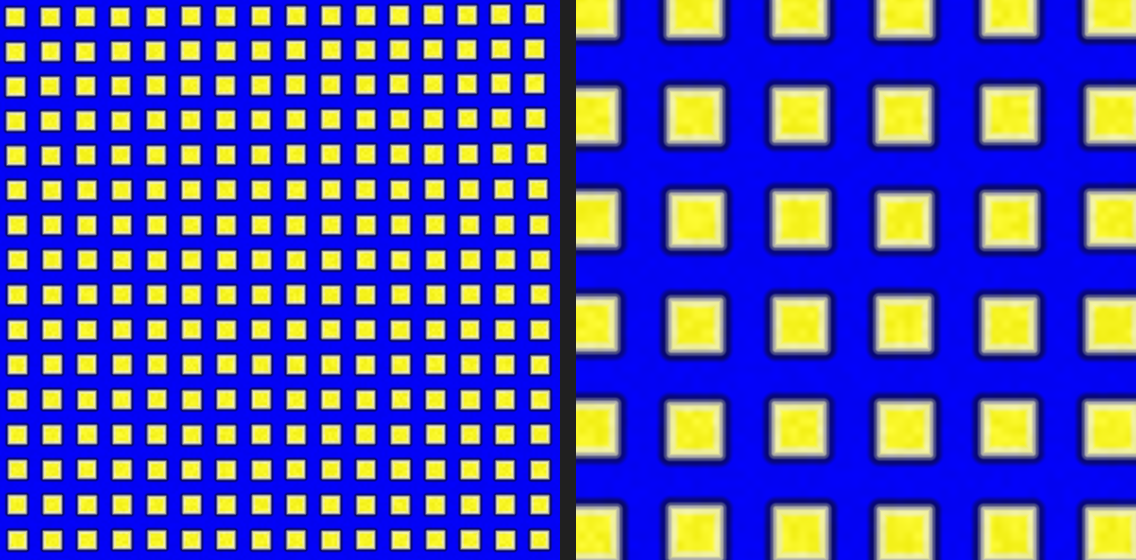
Left: the whole. Right: its middle third, enlarged.
Write a three.js fragment shader that draws this pattern.

```glsl
// Sixteen by sixteen small yellow squares on vivid blue, each with a pale rim
// and a soft dark halo. A rounded box distance drives a colour ramp per cell;
// the lattice bends near its top corners and a faint grain mottles the surface.

varying vec2 vUv;

// Lattice, in units of the canvas
const float COUNT = 16.0;
const float PITCH = 0.0622;
const vec2 FIRST_CENTRE = vec2(0.0313, 0.0352);
const float JITTER = 0.0006;

// Square, in units of one cell
const float HALF_SIDE = 0.272;
const float CORNER = 0.035;
const float SIZE_VARIATION = 0.008;

// Colours from the core outwards
const vec3 YELLOW = vec3(0.97, 0.96, 0.14);
const vec3 PALE = vec3(0.94, 0.94, 0.62);
const vec3 GREY = vec3(0.68, 0.68, 0.67);
const vec3 DUSK = vec3(0.29, 0.30, 0.52);
const vec3 NAVY = vec3(0.03, 0.03, 0.43);
const vec3 BLUE = vec3(0.012, 0.012, 0.96);

// Grain
const float GRAIN_SCALE = 190.0;
const float GRAIN_ON_BLUE = 0.05;
const float GRAIN_ON_YELLOW = 0.13;

float hash(vec2 p) {
  vec3 q = fract(vec3(p.xyx) * 0.1031);
  q += dot(q, q.yzx + 33.33);
  return fract((q.x + q.y) * q.z);
}

float valueNoise(vec2 p) {
  vec2 i = floor(p);
  vec2 f = fract(p);
  f = f * f * (3.0 - 2.0 * f);
  float low = mix(hash(i), hash(i + vec2(1.0, 0.0)), f.x);
  float high = mix(hash(i + vec2(0.0, 1.0)), hash(i + 1.0), f.x);
  return mix(low, high, f.y);
}

// Displacement of the lattice: a slight bow, and pulled top corners
vec2 bend(vec2 p) {
  float top = smoothstep(0.52, 0.86, p.y);
  float left = 0.004 * clamp(1.0 - p.x / 0.6, 0.0, 1.0);
  float right = 0.0095 * clamp((p.x - 0.64) / 0.32, 0.0, 1.0);
  float bow = 0.012 * p.y * (1.0 - p.y);
  return vec2(-top * (left + right), bow + 0.006 * top * p.x);
}

float roundedBox(vec2 p, float halfSide, float radius) {
  vec2 q = abs(p) - halfSide + radius;
  return length(max(q, 0.0)) + min(max(q.x, q.y), 0.0) - radius;
}

// Colour against signed distance from the edge of a square
vec3 ramp(float d, float haloStrength) {
  vec3 navy = mix(BLUE, NAVY, haloStrength);
  vec3 colour = mix(YELLOW, PALE, smoothstep(-0.125, -0.068, d));
  colour = mix(colour, GREY, smoothstep(-0.055, -0.020, d));
  colour = mix(colour, DUSK, smoothstep(-0.020, 0.008, d));
  colour = mix(colour, navy, smoothstep(0.008, 0.036, d));
  return mix(colour, BLUE, smoothstep(0.040, 0.105, d));
}

void main() {
  // Nearest square, moved as a whole so its sides stay straight
  vec2 cell = floor((vUv - bend(vUv) - FIRST_CENTRE) / PITCH + 0.5);
  cell = clamp(cell, 0.0, COUNT - 1.0);
  vec2 centre = FIRST_CENTRE + cell * PITCH;
  vec2 wobble = vec2(hash(cell + 7.0), hash(cell + 41.0)) - 0.5;
  centre += bend(centre) + 2.0 * JITTER * wobble;
  vec2 local = (vUv - centre) / PITCH;

  // Size and halo differ a little between squares and between sides
  float halfSide = HALF_SIDE + SIZE_VARIATION * (hash(cell + 83.0) - 0.5);
  float d = roundedBox(local, halfSide, CORNER);
  float halo = 0.86 + 0.25 * dot(local, wobble) + 0.14 * hash(cell + 19.0);
  vec3 colour = ramp(d, clamp(halo, 0.0, 1.0));

  // Mottled grain, mostly in the blue channel
  float grain = valueNoise(vUv * GRAIN_SCALE) - 0.5;
  float inside = 1.0 - smoothstep(-0.10, 0.0, d);
  colour.b += grain * mix(GRAIN_ON_BLUE, GRAIN_ON_YELLOW, inside);
  colour.rg += grain * 0.05 * inside;

  gl_FragColor = vec4(clamp(colour, 0.0, 1.0), 1.0);
}
```
